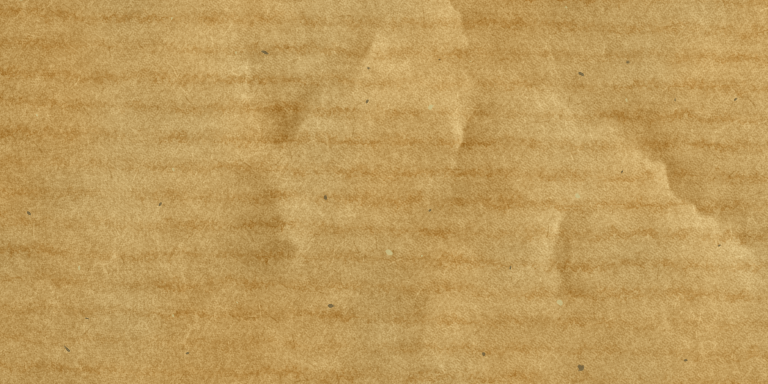
Reproduce this texture procedurally as a Shadertoy shader.

```glsl
const vec3 DARK_PAPER = vec3(0.680, 0.525, 0.276);
const vec3 LIGHT_PAPER = vec3(0.804, 0.670, 0.425);
const vec3 OCHRE_SHIFT = vec3(0.009, -0.005, -0.015);
const vec3 PALE_FLECK = vec3(0.80, 0.76, 0.54);
const vec3 GREY_FLECK = vec3(0.40, 0.35, 0.23);
const float RIBS = 13.0;
const float RIB_TILT = 0.022;
const float RIB_DEPTH = 0.42;
const float FOLD_DEPTH = 0.58;
const float WRINKLE_DEPTH = 0.40;
const float CLOUD_DEPTH = 0.80;
const float MOTTLE_DEPTH = 0.50;
const float GRAIN_DEPTH = 1.15;
const float FIBRE_CELL = 0.042;
const float FLECK_CELL = 0.13;
// Fold start and end; the lit side lies to the right of the direction.
const vec4 FOLDS[8] = vec4[](
    vec4(1.18, 1.04, 1.22, 0.74), vec4(1.22, 0.74, 1.17, 0.50),
    vec4(0.69, 0.57, 1.00, 0.90), vec4(0.61, 0.87, 0.69, 0.56),
    vec4(0.78, 0.32, 0.69, 0.56), vec4(1.26, 0.90, 2.04, 0.29),
    vec4(1.09, -0.04, 1.12, 0.26), vec4(1.46, 0.42, 1.43, 0.20));

float hash(vec2 p) {
    return fract(sin(dot(p, vec2(127.1, 311.7))) * 43758.5453);
}
float noise(vec2 p) {
    vec2 i = floor(p), f = fract(p);
    f = f * f * (3.0 - 2.0 * f);
    return mix(mix(hash(i), hash(i + vec2(1, 0)), f.x),
               mix(hash(i + vec2(0, 1)), hash(i + vec2(1, 1)), f.x), f.y);
}
float fbm(vec2 p) {
    float sum = 0.0, gain = 0.5;
    for (int i = 0; i < 4; i++, gain *= 0.5) {
        sum += gain * noise(p);
        p = mat2(1.6, 1.2, -1.2, 1.6) * p + 7.3;
    }
    return sum / 0.9375;
}
mat2 rotation(float a) {
    return mat2(cos(a), sin(a), -sin(a), cos(a));
}

// Frayed dark lines with a soft halo, broken into dashes
float ribShade(vec2 p) {
    float y = p.y + RIB_TILT * p.x + 0.022 * (fbm(p * vec2(4.0, 3.0)) - 0.5)
        + 0.016 * (noise(p * vec2(32.0, 20.0)) - 0.5)
        + 0.014 * (noise(p * vec2(75.0, 60.0)) - 0.5) + 0.022 * (noise(p * 170.0) - 0.5);
    float d = fract(y * RIBS) - 0.5;
    float region = mix(0.5, 1.0, smoothstep(0.25, 0.65, fbm(p * vec2(4.0, 7.0) + 3.0)));
    float dash = smoothstep(0.15, 0.75, fbm(p * vec2(26.0, 40.0) + 9.0));
    float core = 1.2 * dash * exp(-(d > 0.0 ? 50.0 : 150.0) * d * d);
    return region * (core + 0.42 * exp(-10.0 * d * d));
}

// Crumpled relief: uneven lit and shaded flanks with patchy worn ridges
float foldLight(vec2 p) {
    vec2 w = p + 0.11 * (vec2(fbm(p * 6.0), fbm(p * 6.0 + 19.0)) - 0.5);
    w += 0.03 * (vec2(noise(p * 26.0), noise(p * 26.0 + 8.0)) - 0.5);
    float crisp = mix(0.008, 0.06, smoothstep(0.3, 0.6, fbm(p * 5.0 + 33.0)));
    float spread = mix(0.04, 0.11, noise(p * 6.0 + 61.0));
    float uneven = mix(0.4, 1.4, smoothstep(0.25, 0.75, fbm(p * 9.0 + 71.0)));
    float worn = smoothstep(0.4, 0.7, fbm(p * 20.0));
    float light = 0.0;
    for (int i = 0; i < FOLDS.length(); i++) {
        vec2 a = FOLDS[i].xy, along = FOLDS[i].zw - a, q = w - a;
        float len = length(along);
        along /= len;
        float t = dot(q, along), side = dot(q, vec2(along.y, -along.x));
        float ends = smoothstep(-0.08, 0.07, t) * smoothstep(-0.08, 0.07, len - t);
        float flank = smoothstep(-crisp, crisp, side) * 2.0 - 1.0;
        light += ends * (uneven * flank * exp(-abs(side) / spread)
                       + 0.8 * worn * exp(-abs(side) / 0.014));
    }
    return clamp(light, -1.1, 1.3);
}

// Thin wandering pale lines in scattered patches
float wrinkles(vec2 p) {
    float patches = smoothstep(0.46, 0.68, fbm(p * 6.0 + 80.0));
    return patches * exp(-55.0 * abs(fbm(p * vec2(11.0, 8.0) + 50.0) - 0.5));
}

// Short curved hairs, pale or dark
float fibres(vec2 p, float seed, float aa) {
    vec2 cell = floor(p / FIBRE_CELL);
    float tone = 0.0;
    for (int j = -1; j <= 1; j++)
    for (int i = -1; i <= 1; i++) {
        vec2 id = cell + vec2(i, j), key = id + seed;
        vec2 q = p - FIBRE_CELL * (id + vec2(hash(key), hash(key + 31.0)));
        q = rotation(3.6 * (hash(key + 57.0) - 0.5)) * q;
        q.y -= 16.0 * (hash(key + 83.0) - 0.5) * q.x * q.x;
        float reach = FIBRE_CELL * mix(0.12, 0.7, pow(hash(key + 11.0), 4.0));
        float line = 1.0 - smoothstep(0.0005, 0.0005 + aa, abs(q.y));
        tone += line * (1.0 - smoothstep(0.5 * reach, reach, abs(q.x))) * (hash(key + 43.0) - 0.5);
    }
    return tone;
}

// Sparse oval specks of foreign pulp
vec3 addFlecks(vec3 color, vec2 p, float aa) {
    vec2 id = floor(p / FLECK_CELL);
    vec2 centre = 0.2 + 0.6 * vec2(hash(id + 5.0), hash(id + 9.0));
    vec2 q = rotation(6.283 * hash(id + 13.0)) * (p - FLECK_CELL * (id + centre));
    q.y *= mix(1.0, 2.4, hash(id + 17.0));
    float size = mix(0.003, 0.011, pow(hash(id + 21.0), 3.0));
    float d = length(q) - size + 0.006 * (noise(p * 150.0) - 0.5);
    float mask = (1.0 - smoothstep(-aa, aa, d)) * step(0.6, hash(id + 25.0));
    return mix(color, mix(GREY_FLECK, PALE_FLECK, step(0.6, hash(id + 29.0))), 0.75 * mask);
}

void mainImage(out vec4 fragColor, in vec2 fragCoord) {
    vec2 p = fragCoord / iResolution.y;
    float aa = 1.0 / iResolution.y;
    float rib = ribShade(p);
    float cloud = fbm(p * vec2(2.6, 2.0) + 4.0) - 0.5;
    float mottle = fbm(p * vec2(20.0, 28.0) + 15.0) - 0.5;
    float grain = 0.7 * noise(rotation(0.6) * p * 310.0) + 0.3 * noise(p * 130.0) - 0.5;
    float tone = 0.65 + CLOUD_DEPTH * cloud + MOTTLE_DEPTH * mottle + GRAIN_DEPTH * grain;
    tone += FOLD_DEPTH * foldLight(p) + WRINKLE_DEPTH * wrinkles(p) - RIB_DEPTH * rib;
    tone += 0.85 * (fibres(p, 0.0, aa) + fibres(p + 0.023, 211.0, aa));
    vec3 color = mix(DARK_PAPER, LIGHT_PAPER, tone);
    color += OCHRE_SHIFT * (rib - 0.35 + 1.6 * (noise(p * 6.0 + 40.0) - 0.5));
    fragColor = vec4(addFlecks(color, p, aa), 1.0);
}
```
